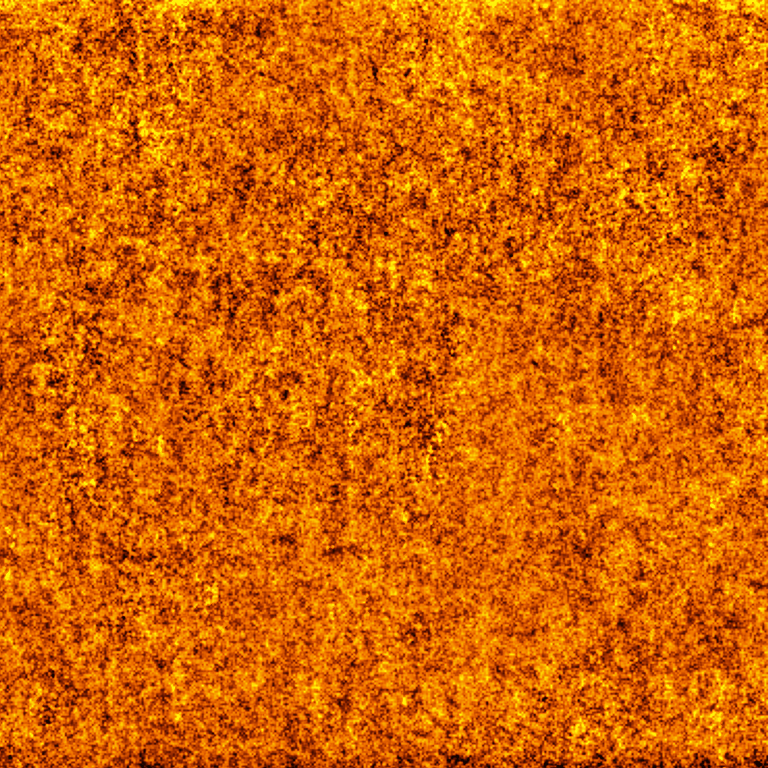
Reproduce this texture procedurally as a WebGL 2 fragment shader.

```glsl
#version 300 es
precision highp float;

uniform vec2 u_resolution;
out vec4 fragColor;

// Rust ramp, from soot to bright yellow, with its stops in standard deviations
const int STEPS = 8;
const vec3 RUST[STEPS] = vec3[STEPS](
  vec3(0.08, 0.01, 0.00), vec3(0.38, 0.08, 0.00), vec3(0.62, 0.18, 0.00),
  vec3(0.80, 0.30, 0.00), vec3(0.93, 0.42, 0.00), vec3(0.96, 0.55, 0.00),
  vec3(0.98, 0.71, 0.00), vec3(1.00, 0.95, 0.04));
const float STOPS[STEPS] = float[STEPS](-3.3, -2.2, -1.33, -0.55, 0.18, 0.95, 1.85, 3.0);

// Cells across the canvas and weight of each layer
const float GRAIN_CELLS = 370.0;
const float SPECK_CELLS = 215.0;
const float CLUMP_CELLS = 92.0;
const float BLOTCH_CELLS = 38.0;
const float CLOUD_CELLS = 13.0;
const vec2 STREAK_CELLS = vec2(110.0, 12.0);
const float GRAIN_WEIGHT = 0.60;
const float SPECK_WEIGHT = 0.55;
const float CLUMP_WEIGHT = 0.36;
const float BLOTCH_WEIGHT = 0.23;
const float CLOUD_WEIGHT = 0.11;
const float STREAK_WEIGHT = 0.20;

const float NOISE_DEVIATION = 0.2145;
const float CALM_CONTRAST = 0.93;
const float ROUGH_CONTRAST = 1.32;
const float FLAKE_STRENGTH = 1.4;
const float STAIN_STRENGTH = 0.9;
const float EDGE_STRENGTH = 1.2;
const int SCRATCHES = 9;
const float SCRATCH_STRENGTH = 0.4;
const mat2 TURN = mat2(0.8, 0.6, -0.6, 0.8);

float hash(vec2 cell) {
  uvec2 q = uvec2(ivec2(cell)) * uvec2(1597334673u, 3812015801u);
  uint n = (q.x ^ q.y) * 1597334673u;
  n = (n ^ (n >> 15)) * 2246822519u;
  n ^= n >> 13;
  return float(n >> 8) / 16777216.0;
}

float valueNoise(vec2 p) {
  vec2 cell = floor(p);
  vec2 f = fract(p);
  f = f * f * (3.0 - 2.0 * f);
  return mix(mix(hash(cell), hash(cell + vec2(1, 0)), f.x),
             mix(hash(cell + vec2(0, 1)), hash(cell + vec2(1, 1)), f.x), f.y);
}

// Noise with zero mean and unit deviation
float layer(vec2 p, vec2 cells, float seed) {
  return (valueNoise(p * cells + seed * 71.3) - 0.5) / NOISE_DEVIATION;
}

float segmentDistance(vec2 p, vec2 a, vec2 b) {
  vec2 along = b - a;
  return length(p - a - along * clamp(dot(p - a, along) / dot(along, along), 0.0, 1.0));
}

float scratches(vec2 uv) {
  float mark = 0.0;
  for (int i = 0; i < SCRATCHES; i++) {
    float id = float(i);
    vec2 start = vec2(hash(vec2(id, 501)), hash(vec2(id, 502)));
    float angle = 6.2832 * hash(vec2(id, 503));
    vec2 end = start + vec2(cos(angle), sin(angle)) * mix(0.05, 0.14, hash(vec2(id, 504)));
    mark = max(mark, 1.0 - smoothstep(0.001, 0.004, segmentDistance(uv, start, end)));
  }
  return mark;
}

vec3 rustColor(float tone) {
  vec3 color = RUST[0];
  for (int i = 1; i < STEPS; i++) {
    float t = (tone - STOPS[i - 1]) / (STOPS[i] - STOPS[i - 1]);
    color = mix(color, RUST[i], clamp(t, 0.0, 1.0));
  }
  return color;
}

void main() {
  vec2 uv = gl_FragCoord.xy / u_resolution;
  vec2 turned = TURN * uv;

  // Grain, clumps and vertical streaks
  float grain = layer(uv, vec2(GRAIN_CELLS), 1.0);
  float speck = layer(turned, vec2(SPECK_CELLS), 2.0);
  float tone = GRAIN_WEIGHT * grain + SPECK_WEIGHT * speck
    + CLUMP_WEIGHT * layer(uv, vec2(CLUMP_CELLS), 3.0)
    + BLOTCH_WEIGHT * layer(turned, vec2(BLOTCH_CELLS), 4.0)
    + CLOUD_WEIGHT * layer(turned, vec2(CLOUD_CELLS), 5.0)
    + STREAK_WEIGHT * layer(uv, STREAK_CELLS, 6.0);

  // Rough, weathered areas, mostly high up and near the sides
  float side = abs(uv.x - 0.5) * 2.0;
  float rough = 0.3 + 0.25 * layer(uv, vec2(9.0, 4.0), 7.0)
    + 0.5 * smoothstep(0.5, 1.0, uv.y) * side;
  tone *= mix(CALM_CONTRAST, ROUGH_CONTRAST, clamp(rough, 0.0, 1.0));

  // Yellow flakes in narrow runs, dark stains in ragged patches
  float runs = layer(uv, vec2(60.0, 8.0), 8.0) + 0.4 * layer(uv, vec2(130.0, 50.0), 9.0);
  tone += FLAKE_STRENGTH * smoothstep(1.7, 2.4, runs) * smoothstep(-0.4, 1.0, speck);
  float stain = layer(uv, vec2(17.0, 11.0), 10.0) + 0.45 * layer(turned, vec2(70.0), 11.0);
  tone -= STAIN_STRENGTH * smoothstep(1.6, 2.5, stain) * smoothstep(-0.8, 1.0, -speck);

  // Faint scratches, bright top edge, sooty bottom edge
  tone += SCRATCH_STRENGTH * scratches(uv);
  float ragged = 0.004 * layer(uv, vec2(50.0, 25.0), 12.0);
  tone += EDGE_STRENGTH * smoothstep(0.975, 1.0, uv.y + ragged);
  tone -= EDGE_STRENGTH * (1.0 - smoothstep(0.0, 0.028, uv.y + ragged));

  fragColor = vec4(rustColor(tone), 1.0);
}
```
